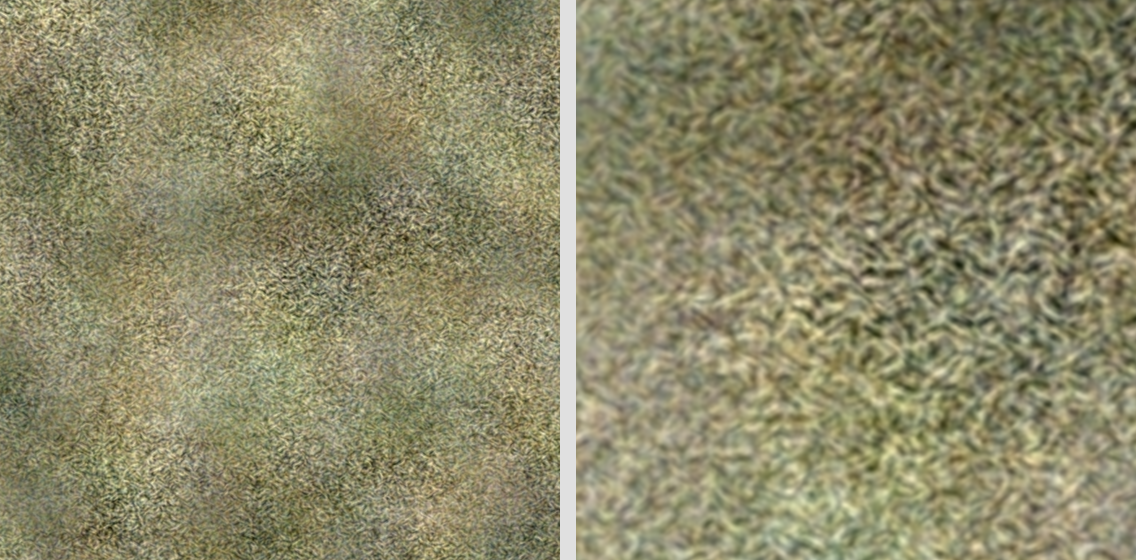
Left, the full canvas; right, a detail of the centre.
This texture is drawn by a WebGL 1 fragment shader. Its source:

```glsl
precision highp float;
uniform vec2 u_resolution;

#define BASE_COLOR vec3(0.553, 0.540, 0.412)
#define TONE_COLOR vec3(1.04, 1.00, 0.90)
#define GRAIN_SCALE vec2(108.0, 178.0)
#define GRAIN_TILT 0.55
#define GRAIN_CONTRAST 0.36
#define CLUMP_CONTRAST 0.13
#define CLOUD_SCALE 3.6
#define CLOUD_CONTRAST 0.19
#define TINT_STRENGTH 0.10
#define SEAM_DARKNESS 0.09

float hash(vec2 p) {
  vec3 q = fract(vec3(p.xyx) * 0.1031);
  q += dot(q, q.yzx + 33.33);
  return fract((q.x + q.y) * q.z);
}

vec2 gradient(vec2 cell) {
  float angle = 6.2832 * hash(cell + 217.0);
  return vec2(cos(angle), sin(angle));
}

// Gradient noise centred on zero
float noise(vec2 p) {
  vec2 i = floor(p);
  vec2 f = p - i;
  vec2 w = f * f * f * (f * (f * 6.0 - 15.0) + 10.0);
  vec2 e = vec2(1.0, 0.0);
  float low = mix(dot(gradient(i), f), dot(gradient(i + e), f - e), w.x);
  float high = mix(dot(gradient(i + e.yx), f - e.yx),
                   dot(gradient(i + 1.0), f - 1.0), w.x);
  return mix(low, high, w.y);
}

vec2 rotate(vec2 p, float angle) {
  float c = cos(angle);
  float s = sin(angle);
  return vec2(c * p.x - s * p.y, s * p.x + c * p.y);
}

float fbm(vec2 p) {
  float sum = 0.0;
  float amplitude = 1.0;
  for (int i = 0; i < 4; i++) {
    sum += amplitude * noise(p);
    p = rotate(p, 0.6) * 2.05 + 19.7;
    amplitude *= 0.5;
  }
  return sum;
}

// Short strokes leaning either way, chosen patch by patch
float grain(vec2 uv) {
  vec2 warped = uv + 0.003 * vec2(noise(uv * 55.0), noise(uv * 55.0 + 40.0));
  float rising = noise(rotate(warped, -GRAIN_TILT) * GRAIN_SCALE + 300.0);
  float falling = noise(rotate(warped, GRAIN_TILT) * GRAIN_SCALE + 500.0);
  float choice = smoothstep(-0.2, 0.2, noise(uv * 48.0 + 80.0));
  return mix(rising, falling, choice) + 0.3 * noise(uv * 215.0 + 700.0);
}

// Faint broken vertical crack
float seam(vec2 uv) {
  float center = 0.626 + 0.006 * noise(vec2(3.5, uv.y * 18.0));
  float line = 1.0 - smoothstep(0.001, 0.005, abs(uv.x - center));
  float span = smoothstep(0.40, 0.47, uv.y) * (1.0 - smoothstep(0.66, 0.74, uv.y));
  return line * span * smoothstep(-0.25, 0.25, noise(vec2(8.5, uv.y * 36.0)));
}

void main() {
  vec2 uv = gl_FragCoord.xy / u_resolution;

  // Broad light and dark clouds, with rougher and smoother areas
  float cloud = fbm(uv * CLOUD_SCALE + 11.3);
  float roughness = clamp(1.0 + 0.9 * fbm(uv * 4.5 + 61.0), 0.55, 1.4);
  float clump = noise(uv * 62.0 + 130.0) + 0.6 * noise(uv * 31.0 + 170.0);

  float tone = CLOUD_CONTRAST * cloud;
  tone += roughness * (GRAIN_CONTRAST * grain(uv) + CLUMP_CONTRAST * clump);
  tone -= SEAM_DARKNESS * seam(uv);

  // Drifts and specks of straw, moss and grey
  float moss = 0.6 * fbm(uv * 5.0 + 91.0) + 0.7 * noise(uv * 85.0 + 230.0);
  float straw = 0.6 * fbm(uv * 7.0 + 37.0) + 0.8 * noise(uv * 95.0 + 410.0);
  vec3 tint = moss * vec3(-0.7, 0.25, 0.1) + straw * vec3(0.25, 0.1, -1.0);

  vec3 color = BASE_COLOR + tone * TONE_COLOR + TINT_STRENGTH * tint;
  gl_FragColor = vec4(clamp(color, 0.0, 1.0), 1.0);
}
```
